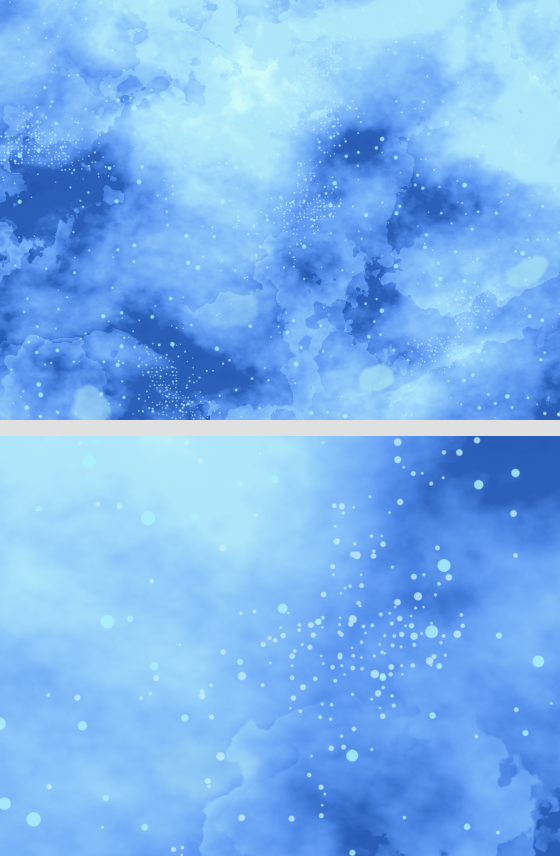
Top: the whole. Bottom: its middle third, enlarged.
A Shadertoy shader for this texture:

```glsl
// Blue watercolour sky: blended washes, torn pigment edges, pale blooms and paint spatter.

float hash(vec2 p) {
    vec3 q = fract(p.xyx * vec3(0.1031, 0.1030, 0.0973));
    q += dot(q, q.yzx + 33.33);
    return fract((q.x + q.y) * q.z);
}

float noise(vec2 p) {
    vec2 cell = floor(p), f = fract(p);
    f = f * f * (3.0 - 2.0 * f);
    return mix(mix(hash(cell), hash(cell + vec2(1, 0)), f.x),
               mix(hash(cell + vec2(0, 1)), hash(cell + vec2(1, 1)), f.x), f.y);
}

// Fractal noise with a mean near 0.5; octaves are turned to hide the lattice
float fbm(vec2 p) {
    float sum = 0.01, weight = 0.5;
    for (int i = 0; i < 6; i++) {
        sum += weight * noise(p);
        p = mat2(1.6, 1.2, -1.2, 1.6) * p + 17.3;
        weight *= 0.5;
    }
    return sum;
}

mat2 turn(float a) {
    return mat2(cos(a), sin(a), -sin(a), cos(a));
}

// Evenly spread positions over the canvas
vec2 spread(float i, vec2 start) {
    return fract(start + i * vec2(0.7549, 0.5698)) * vec2(1.333, 1.0);
}

// Stretched clouds of fine spray
float sprayDensity(vec2 p) {
    float density = 0.0;
    for (float i = 1.0; i < 6.0; i++) {
        vec2 d = turn(i * 2.2) * (p - spread(i, vec2(0.79, 0.93)));
        density += exp(-dot(d * d, vec2(90.0, 280.0)));
    }
    return density * smoothstep(0.2, 0.65, noise(p * 14.0));
}

// One jittered droplet per cell; the radius is a fraction of the cell
float droplets(vec2 p, float cells, float base, float gain, float maxRadius) {
    vec2 g = p * cells, id = floor(g);
    float size = hash(id + 71.0 + cells);
    float radius = maxRadius * mix(0.4, 1.0, size * size);
    vec2 jitter = vec2(hash(id + 13.0), hash(id + 47.0)) - 0.5;
    vec2 d = fract(g) - 0.5 - jitter * (0.9 - 2.0 * radius);
    float blur = 0.9 * cells / iResolution.y;
    float present = step(hash(id + 5.0), base + gain * sprayDensity(id / cells));
    return present * smoothstep(blur, -blur, length(d) - radius);
}

vec3 pigment(float tone) {
    vec3 ramp[6] = vec3[6](
        vec3(0.17, 0.38, 0.73), vec3(0.28, 0.51, 0.88), vec3(0.38, 0.61, 0.95),
        vec3(0.47, 0.70, 0.97), vec3(0.56, 0.79, 0.98), vec3(0.68, 0.90, 0.98));
    float u = clamp(tone * 5.4, 0.0, 4.999);
    int k = int(u);
    vec3 color = mix(ramp[k], ramp[k + 1], fract(u));
    color = mix(color, vec3(0.13, 0.31, 0.66), smoothstep(0.0, -0.3, tone));
    return mix(color, vec3(0.80, 0.98, 0.98), smoothstep(0.95, 1.3, tone));
}

void mainImage(out vec4 fragColor, in vec2 fragCoord) {
    vec2 p = fragCoord / iResolution.y;

    // Soft blended washes, palest along the top and deepest below the middle
    vec2 warp = vec2(fbm(p * 3.0 + 4.0), fbm(p * 3.0 + 31.0)) - 0.5;
    vec2 q = p + 0.25 * warp;
    float tone = 0.51 - 0.18 * cos(5.2 * (q.y - 0.4));
    tone += 1.5 * (fbm(q * vec2(2.3, 2.9) + 8.0) - 0.5);

    // Mottled blotches inside the washes
    tone += 0.95 * (fbm(p * vec2(6.0, 7.5) + 1.5 * warp + 51.0) - 0.5);

    // Torn edges: crisp and ragged on one side, fading away on the other
    float ragged = 0.13 * (fbm(p * 26.0) - 0.5);
    for (float i = 0.0; i < 4.0; i++) {
        float depth = fbm(p * 2.3 + 0.4 * warp + i * 23.7) - 0.51 + ragged;
        float wash = smoothstep(0.0, 0.009, depth) * exp(-max(depth, 0.0) * 11.0);
        float broken = smoothstep(0.4, 0.65, noise(p * 3.2 + i * 9.1));
        tone += (mod(i, 2.0) < 0.5 ? -0.19 : 0.24) * wash * broken;
    }

    // Paper grain, then a lift of the middle tones
    tone += 0.2 * (fbm(p * vec2(50.0, 65.0)) - 0.5);
    tone = tone > 0.0 ? tone + 0.6 * tone * max(1.0 - tone, 0.0) : 0.6 * tone;
    vec3 color = pigment(tone);

    // Pale blooms with feathered outlines
    for (float i = 1.0; i < 6.0; i++) {
        vec2 d = p - spread(i, vec2(0.65, 0.9)) * vec2(1.0, 0.55);
        d = turn(0.3 * sin(i * 4.0)) * d * vec2(1.0, 1.5);
        float edge = length(d + 0.15 * warp) + 0.06 * (fbm(p * 18.0) - 0.5);
        float size = 0.045 + 0.025 * hash(vec2(i, 3.0));
        float bloom = smoothstep(size, size * 0.65, edge);
        color = mix(color, vec3(0.65, 0.88, 0.95), bloom * mix(0.3, 0.85, hash(vec2(i, 8.0))));
    }

    // Fine spray first, then larger scattered drops
    float spray = max(droplets(p, 125.0, 0.004, 0.65, 0.3),
                      droplets(p + 3.7, 70.0, 0.012, 0.0, 0.22));
    spray = max(spray, droplets(p, 64.0, 0.015, 0.55, 0.22));
    color = mix(color, vec3(0.76, 0.94, 0.98), 0.8 * spray);
    float drops = droplets(p, 26.0, 0.28, 0.3, 0.15);
    color = mix(color, vec3(0.67, 0.94, 0.99), 0.85 * drops);

    fragColor = vec4(color, 1.0);
}
```
